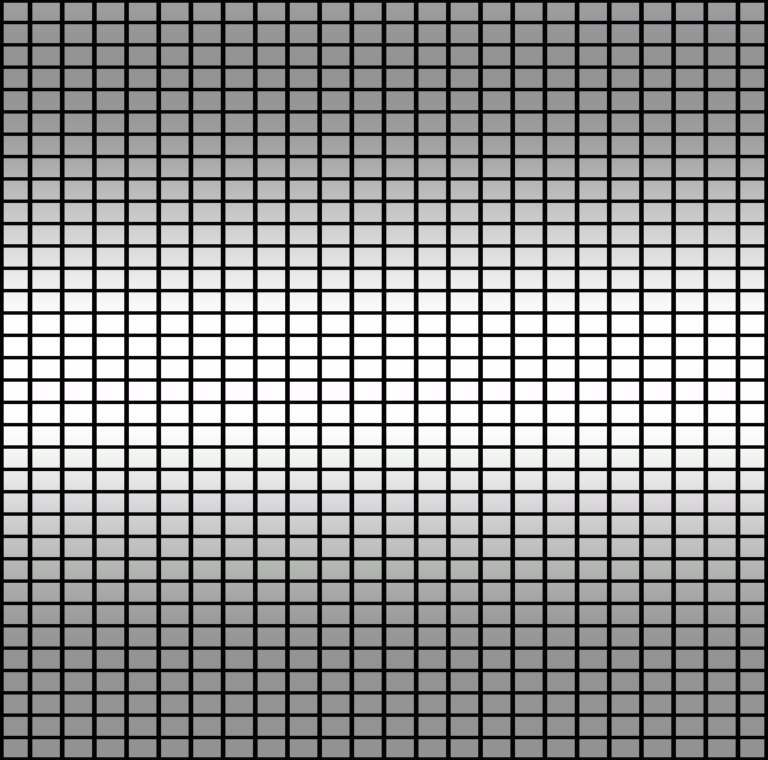
Give the GLSL for this pattern, as a WebGL 2 fragment shader.

```glsl
#version 300 es
precision highp float;
// A black wire grid, 24 columns by 34 rows, over a metallic grey sheen.
// Line distances come from fract() about the centre; the sheen is a raised
// cosine down the canvas with a faint pink and green banding.

#define PITCH vec2(0.0419, 0.0294)        // column and row spacing
#define LINE_WIDTH vec2(0.0060, 0.0045)   // vertical and horizontal lines
#define BORDER vec2(0.0048, 0.0036)       // frame along the canvas edges
#define LINE_COLOR vec3(0.010, 0.014, 0.010)
#define SHEEN_CENTER 0.508
#define SHEEN_REACH 0.40                  // distance from peak to darkest grey
#define SHEEN_LOW 0.575
#define SHEEN_GAIN 0.45
#define TINT_CYCLES 6.0
#define TINT_AMOUNT 0.007

uniform vec2 u_resolution;
out vec4 fragColor;

const float PI = 3.14159265;

// Grey level at a height: clipped white at the peak, slight rise at the top.
float sheen(float y) {
    float limit = y < SHEEN_CENTER ? 0.41 : 0.48;
    float d = min(abs(y - SHEEN_CENTER), limit);
    float wave = 0.5 + 0.5 * cos(PI * d / SHEEN_REACH);
    return min(SHEEN_LOW + SHEEN_GAIN * wave, 1.0);
}

// Alternating pink and green cast.
vec3 bandTint(float y) {
    float band = cos(2.0 * PI * TINT_CYCLES * (y - 0.485));
    return TINT_AMOUNT * band * vec3(0.5, -1.0, 0.6);
}

// Coverage of the grid lines and the frame, softened by about a pixel.
float gridMask(vec2 uv, vec2 pixel) {
    vec2 cell = (uv - 0.5) / PITCH;
    vec2 lineDist = abs(fract(cell + 0.5) - 0.5) * PITCH - 0.5 * LINE_WIDTH;
    vec2 edgeDist = min(uv, 1.0 - uv) - BORDER;
    vec2 dist = min(lineDist, edgeDist);
    vec2 gap = smoothstep(-0.8 * pixel, 0.8 * pixel, dist);
    return 1.0 - gap.x * gap.y;
}

void main() {
    vec2 pixel = 1.0 / u_resolution;
    vec2 uv = gl_FragCoord.xy * pixel;

    vec3 cellColor = clamp(vec3(sheen(uv.y)) + bandTint(uv.y), 0.0, 1.0);
    vec3 color = mix(cellColor, LINE_COLOR, gridMask(uv, pixel));
    fragColor = vec4(color, 1.0);
}
```
